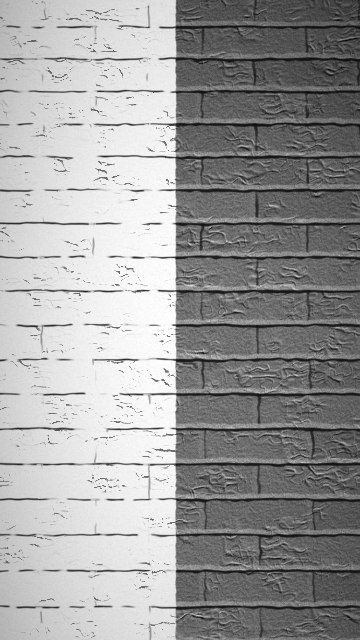
Reproduce this texture procedurally as a Shadertoy shader.

```glsl
// A painted brick wall in running bond, white on the left and dark grey on the right.
// Courses widen slowly downward; wrinkled paint is a noise and cellular relief whose
// slope, lit from above, gives highlights on the dark side and flecks on the white.

const float ASPECT       = 1.7778;   // height in canvas widths
const float PAINT_EDGE   = 0.4885;   // border between the two paints
const float FIRST_COURSE = 0.0725;   // topmost bed joint
const float COURSE_STEP  = 0.08905;  // course height at the top
const float COURSE_GROW  = 0.000337; // growth of the courses downward
const float BRICK_LENGTH = 0.2894;
const float LENGTH_GROW  = 0.0139;
const float BOND_ANCHOR  = 0.259;    // head joint shared by even courses
const float LEDGE        = 0.011;    // lit mortar above each bed shadow
const float JOINT_HALF   = 0.0075;
const float WHITE_TONE   = 0.99;
const float DARK_TONE    = 0.415;
const float SHADOW_TONE  = 0.07;
const float LEDGE_TONE   = 0.60;
const vec2  LIGHT_STEP   = vec2(-0.0009, 0.0023);

float hash(vec2 p) {
    vec3 q = fract(p.xyx * vec3(0.1031, 0.103, 0.0973));
    q += dot(q, q.yzx + 33.33);
    return fract((q.x + q.y) * q.z);
}

float noise(vec2 p) {
    vec2 i = floor(p), f = fract(p);
    f = f * f * (3.0 - 2.0 * f);
    vec2 e = vec2(1.0, 0.0);
    return mix(mix(hash(i), hash(i + e.xy), f.x),
               mix(hash(i + e.yx), hash(i + e.xx), f.x), f.y);
}

// Distance to the nearest scattered point
float cells(vec2 p) {
    vec2 i = floor(p), f = fract(p);
    float nearest = 2.0;
    for (int y = -1; y <= 1; y++)
        for (int x = -1; x <= 1; x++) {
            vec2 o = vec2(x, y), id = i + o;
            vec2 site = o + vec2(hash(id), hash(id + 57.3));
            nearest = min(nearest, length(site - f));
        }
    return nearest;
}

// Thin crest along the middle contour of the noise
float wrinkle(vec2 p) {
    return smoothstep(0.17, 0.0, abs(noise(p) - 0.5));
}

float relief(vec2 p) {
    vec2 w = p + 0.014 * (vec2(noise(p * 42.0), noise(p * 42.0 + 17.0)) - 0.5);
    float patches = smoothstep(0.35, 0.7, noise(p * vec2(17.0, 24.0) + 9.0));
    float h = 0.65 * patches * wrinkle(w * vec2(25.0, 50.0));
    h += 0.42 * (0.25 + 0.75 * patches) * wrinkle(w * vec2(52.0, 95.0) + 31.0);
    h += 0.22 * cells(w * vec2(85.0, 130.0));
    return h + 0.12 * noise(w * 230.0);
}

// Soft band between a and b
float band(float a, float b, float soft, float d) {
    return smoothstep(a - soft, a + soft, d) * (1.0 - smoothstep(b - soft, b + soft, d));
}

void mainImage(out vec4 fragColor, in vec2 fragCoord) {
    vec2 uv = fragCoord / iResolution.xy;
    vec2 p = vec2(uv.x, (1.0 - uv.y) * ASPECT);
    float px = 1.0 / iResolution.x;
    float soft = max(px, 0.0015);

    // Bed joints: invert the quadratic course spacing
    vec2 q = p;
    q.y += 0.0012 * sin(p.x * 19.0 + p.y * 31.0) + 0.004 * (noise(p * vec2(40.0, 23.0)) - 0.5);
    float course = (sqrt(COURSE_STEP * COURSE_STEP + 4.0 * COURSE_GROW * (q.y - FIRST_COURSE))
                    - COURSE_STEP) / (2.0 * COURSE_GROW);
    float k = floor(course + 0.5);
    float bed = q.y - (FIRST_COURSE + COURSE_STEP * k + COURSE_GROW * k * k);

    // Head joints: half a brick of shift on odd courses
    float row = floor(course);
    float len = BRICK_LENGTH + LENGTH_GROW * (1.0 - uv.y);
    float along = (p.x - BOND_ANCHOR) / len + 0.5 * mod(row, 2.0);
    along += 0.035 * (hash(vec2(row + 40.0, 3.0)) - 0.5);
    float brick = floor(along);
    float head = (fract(along + 0.5) - 0.5) * len + 0.007 * (noise(p * vec2(30.0, 60.0) + 5.0) - 0.5);

    // Relief lighting
    float slope = relief(p + LIGHT_STEP) - relief(p - LIGHT_STEP);
    float grain = noise(p * 390.0) - 0.5;
    float rough = noise(p * vec2(55.0, 28.0) + 70.0);
    vec2 c = (uv - 0.5) * vec2(1.0, 0.8);
    float vignette = dot(c, c);

    // Dark paint: shaded faces, lit ledges, deep shadows
    float dark = DARK_TONE + 0.05 * (hash(vec2(brick, row) + 80.0) - 0.5);
    dark += 0.33 * slope + 0.09 * grain;
    float strip = band(-JOINT_HALF, JOINT_HALF, soft, head);
    dark = mix(dark, 0.46 + 0.2 * slope + 0.1 * grain, 0.75 * strip);
    float groove = band(JOINT_HALF, JOINT_HALF + 0.003 + 0.005 * rough, soft, head);
    dark = mix(dark, SHADOW_TONE + 0.05, groove * (0.4 + 0.5 * rough));
    float ledge = band(-LEDGE - 0.004 * rough, 0.0, soft, bed);
    dark = mix(dark, LEDGE_TONE + 0.2 * slope + 0.14 * grain, 0.85 * ledge);
    dark = mix(dark, SHADOW_TONE, 0.92 * band(0.0, 0.004 + 0.005 * rough, soft, bed));
    dark *= 1.06 - 0.8 * vignette - 0.16 * smoothstep(0.6, 1.0, uv.y);

    // White paint: overexposed faces with flecks and broken shadow lines
    float white = WHITE_TONE - 0.72 * vignette + 0.03 * grain + 0.06 * min(slope, 0.0);
    float scatter = smoothstep(0.3, 0.65, noise(p * vec2(23.0, 35.0) + 44.0));
    float fleck = smoothstep(0.2, 0.55, -slope) * scatter * (1.0 - ledge);
    white = mix(white, 0.3, 0.8 * fleck);
    float nick = band(0.003, 0.007, soft, head) * smoothstep(0.55, 0.8, rough);
    white = mix(white, 0.35, 0.65 * nick);
    float broken = smoothstep(0.12, 0.4, noise(vec2(p.x * 28.0, k * 7.0)));
    broken *= 1.0 - 0.75 * band(-0.009, 0.009, 0.003, head);
    float line = band(0.0, 0.0025 + 0.0025 * rough, soft, bed);
    white = mix(white, SHADOW_TONE, 0.92 * line * broken);

    // Join the paints along a slightly ragged edge
    float edge = PAINT_EDGE + 0.003 * (noise(vec2(p.y * 95.0, 2.0)) - 0.5);
    float tone = mix(white, dark, smoothstep(-px, px, p.x - edge));
    fragColor = vec4(vec3(clamp(tone, 0.0, 1.0)), 1.0);
}
```
